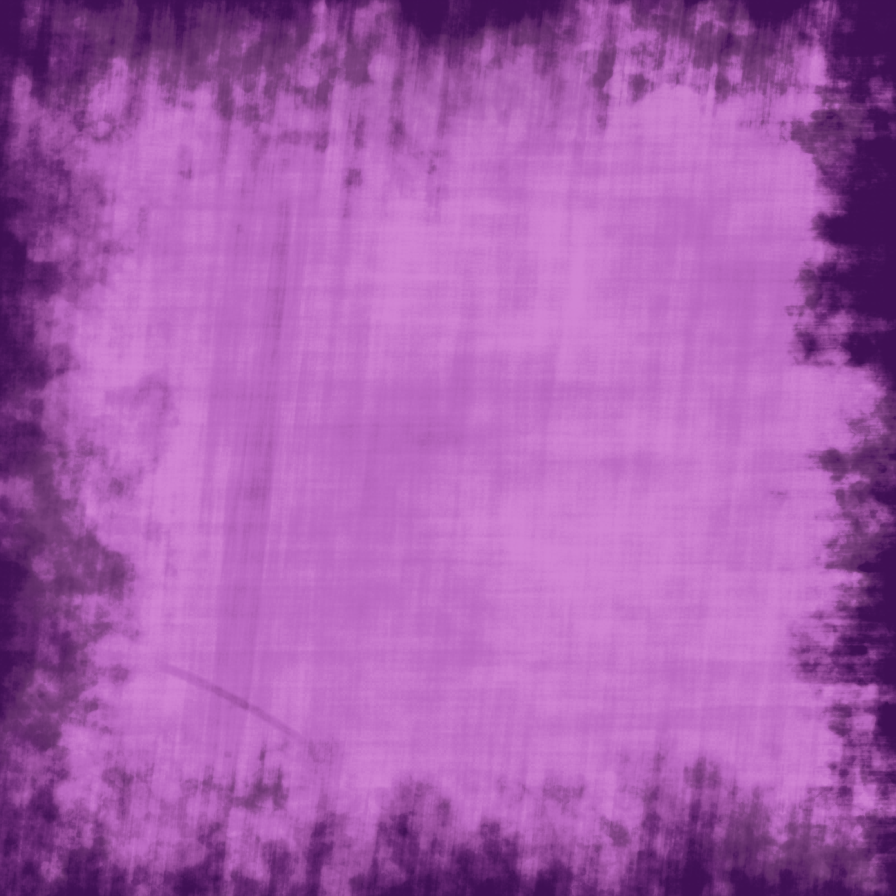
This background is drawn by a three.js fragment shader. Its source:

```glsl
// A worn violet canvas: a pale brushed centre inside dark, ragged borders.
// Soft cellular noise frays the borders and, when stretched, becomes brush marks;
// a tone value is then mapped through a five-step violet ramp.
varying vec2 vUv;

float hash(vec2 p) {
  return fract(sin(dot(p, vec2(127.1, 311.7))) * 43758.5);
}

// Smooth cellular noise: random cell values blended by distance, 0 to 1
float cells(vec2 p) {
  vec2 base = floor(p);
  float total = 0.0;
  float weights = 0.0;
  for (int j = -1; j <= 1; j++) {
    for (int i = -1; i <= 1; i++) {
      vec2 id = base + vec2(float(i), float(j));
      vec2 offset = id + vec2(hash(id), hash(id + 19.3)) - p;
      float w = exp(-7.0 * dot(offset, offset));
      total += w * hash(id + 47.7);
      weights += w;
    }
  }
  return total / max(weights, 0.0001);
}

// Octaves of cellular noise, centred on zero
float layers(vec2 p) {
  float sum = 0.0;
  float gain = 0.5;
  for (int k = 0; k < 4; k++) {
    sum += gain * (cells(p) - 0.5);
    p = p * 2.1 + 13.7;
    gain *= 0.55;
  }
  return sum;
}

// Soft elliptical patch
float patchAt(vec2 p, vec2 centre, vec2 radius) {
  vec2 q = (p - centre) / radius;
  return exp(-dot(q, q));
}

vec3 violetRamp(float t) {
  vec3 c = mix(vec3(0.25, 0.06, 0.33), vec3(0.40, 0.15, 0.45), smoothstep(0.0, 0.28, t));
  c = mix(c, vec3(0.61, 0.31, 0.63), smoothstep(0.22, 0.58, t));
  c = mix(c, vec3(0.73, 0.41, 0.76), smoothstep(0.52, 0.82, t));
  return mix(c, vec3(0.82, 0.52, 0.83), smoothstep(0.78, 1.04, t));
}

void main() {
  vec2 p = vUv;

  // Blotches, and brush marks in both directions
  float blot = layers(p * 8.0);
  float fine = layers(p * 34.0 + 5.0);
  float across = layers(p * vec2(5.0, 55.0) + 31.0);
  float lane = p.x - 0.11 * (p.y - 0.53);
  float down = layers(vec2(lane * 60.0, p.y * 4.0) + 71.0);

  // Frayed borders, with drips along the top and bites on the right
  float fray = 0.15 * blot + 0.11 * fine;
  float bites = 0.045 * patchAt(p, vec2(0.92, 0.76), vec2(0.06, 0.10))
              + 0.035 * patchAt(p, vec2(0.91, 0.27), vec2(0.07, 0.09));
  float topReach = mix(0.19, 0.13, smoothstep(0.62, 0.72, p.x));
  float left = smoothstep(-0.06, 0.17, p.x + fray + 0.04 * down);
  float right = smoothstep(-0.02, 0.11, 1.0 - p.x + fray - bites + 0.07 * across);
  float top = smoothstep(-0.05, topReach, 1.0 - p.y + fray + 0.10 * down);
  float bottom = smoothstep(-0.04, 0.17, p.y + fray + 0.08 * down);
  float open = left * right * top * bottom;

  // Pale and deep patches of the centre
  float tone = 0.88;
  tone += 0.12 * patchAt(p, vec2(0.46, 0.74), vec2(0.08, 0.10));
  tone += 0.10 * patchAt(p, vec2(0.62, 0.73), vec2(0.05, 0.06));
  tone += 0.09 * patchAt(p, vec2(0.60, 0.64), vec2(0.18, 0.04));
  tone += 0.12 * patchAt(p, vec2(0.66, 0.40), vec2(0.13, 0.11));
  tone += 0.11 * patchAt(p, vec2(0.20, 0.45), vec2(0.05, 0.20));
  tone += 0.06 * patchAt(p, vec2(0.74, 0.90), vec2(0.08, 0.05));
  tone -= 0.10 * patchAt(p, vec2(0.84, 0.68), vec2(0.09, 0.05));
  tone -= 0.06 * patchAt(p, vec2(0.47, 0.51), vec2(0.10, 0.05));
  tone -= 0.09 * patchAt(p, vec2(0.63, 0.565), vec2(0.12, 0.014));
  tone -= 0.05 * patchAt(p, vec2(0.63, 0.48), vec2(0.14, 0.02));

  // Long slanted strokes left of centre
  float stroke = patchAt(vec2(lane, p.y), vec2(0.295, 0.52), vec2(0.05, 0.34));
  tone -= stroke * (0.07 - 0.30 * down);

  // Thin curved scratch at lower left
  float s = p.x - 0.17;
  float arc = abs(p.y - 0.26 + 0.35 * s + s * s);
  float arcSpan = smoothstep(-0.01, 0.03, s) * (1.0 - smoothstep(0.15, 0.19, s));
  tone -= 0.16 * arcSpan * (1.0 - smoothstep(0.002, 0.009, arc));

  // Brush texture, woven threads and grain
  tone += 0.16 * blot + 0.14 * across + 0.14 * down + 0.10 * fine;
  float weave = sin(p.x * 640.0 + 3.0 * fine) + sin(p.y * 620.0 + 3.0 * blot);
  float grain = hash(floor(p * 400.0)) - 0.5;
  tone = tone * open + 0.007 * weave + 0.035 * grain;

  vec3 color = violetRamp(tone);

  // Greyish stains where the border fades into the centre
  float rim = smoothstep(0.08, 0.35, open) * (1.0 - smoothstep(0.55, 0.95, open));
  float stain = rim * smoothstep(-0.06, 0.20, layers(p * 6.0 + 91.0) - 0.4 * fine);
  stain += 0.30 * patchAt(p, vec2(0.50, 0.905), vec2(0.22, 0.05));
  stain += 0.30 * patchAt(p, vec2(0.04, 0.45), vec2(0.03, 0.17));
  color = mix(color, vec3(0.37, 0.20, 0.39), 0.55 * clamp(stain, 0.0, 1.0));

  gl_FragColor = vec4(color, 1.0);
}
```
